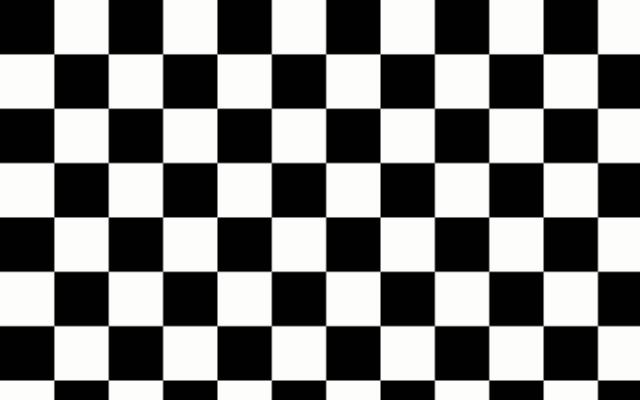
This pattern is drawn by a WebGL 1 fragment shader. Its source:

```glsl
precision highp float;
// Black and white checkerboard, anchored at the top left corner and cut off
// at the right and bottom. Each axis gives a soft square wave of +1 and -1;
// the product of the two waves selects the colour of the square.

uniform vec2 u_resolution;

#define CELL_SIZE 0.1359            // side of a square, in canvas heights
#define EDGE_SOFTNESS 0.0024        // half width of the grey edge, in canvas heights
#define DARK_COLOR vec3(0.005)
#define LIGHT_COLOR vec3(0.993, 0.993, 0.99)

// Alternates between +1 and -1 per cell, with a linear ramp at each boundary.
vec2 softSquareWave(vec2 cellPos, float softness) {
  vec2 parity = 1.0 - 2.0 * mod(floor(cellPos), 2.0);
  vec2 edgeDistance = 0.5 - abs(fract(cellPos) - 0.5);
  // The outer border of the board is not a boundary between squares.
  edgeDistance = mix(edgeDistance, vec2(0.5), step(cellPos, vec2(0.5)));
  return parity * clamp(edgeDistance / softness, 0.0, 1.0);
}

void main() {
  // Canvas heights, measured right and down from the top left corner.
  vec2 fromTopLeft = vec2(gl_FragCoord.x, u_resolution.y - gl_FragCoord.y) / u_resolution.y;

  // Keep the edges at least about one pixel wide on small canvases.
  float softness = max(EDGE_SOFTNESS, 0.5 / u_resolution.y);
  vec2 wave = softSquareWave(fromTopLeft / CELL_SIZE, softness / CELL_SIZE);

  float lightness = 0.5 - 0.5 * wave.x * wave.y;
  gl_FragColor = vec4(mix(DARK_COLOR, LIGHT_COLOR, lightness), 1.0);
}
```
